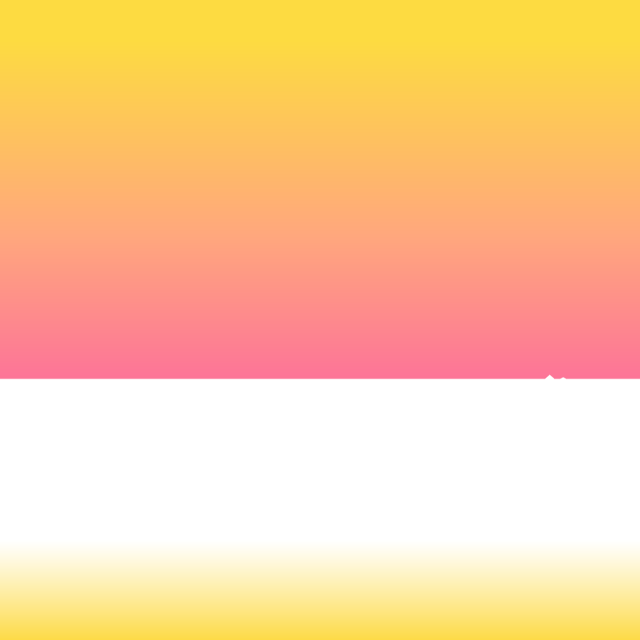
This background is drawn by a WebGL 1 fragment shader. Its source:

```glsl
precision highp float;
// A warm sunset gradient, yellow through orange to pink, above a white field
// that fades back to yellow at the foot. Two tiny white peaks break the
// horizon at the right. Built from linear ramps and a smoothed height line.

uniform vec2 u_resolution;

const vec3 YELLOW = vec3(0.992, 0.859, 0.255);
const vec3 ORANGE = vec3(1.0, 0.655, 0.49);
const vec3 PINK = vec3(0.99, 0.455, 0.595);
const vec3 WHITE = vec3(1.0);
const vec3 FOOT_YELLOW = vec3(0.992, 0.857, 0.28);

const float HORIZON = 0.408;
const float SKY_MIDDLE = 0.632;
const float SKY_TOP = 0.937;
const float FADE_TOP = 0.157;

// Position of v between two limits, clamped to 0..1
float ramp(float low, float high, float v) {
  return clamp((v - low) / (high - low), 0.0, 1.0);
}

vec3 skyColor(float y) {
  vec3 lower = mix(PINK, ORANGE, ramp(HORIZON, SKY_MIDDLE, y));
  return mix(lower, YELLOW, ramp(SKY_MIDDLE, SKY_TOP, y));
}

vec3 fieldColor(float y) {
  float fade = pow(ramp(FADE_TOP, 0.0, y), 1.1);
  return mix(WHITE, FOOT_YELLOW, fade);
}

// Height of a triangular peak above the horizon
float peak(float x, float center, float halfWidth, float height) {
  return height * max(0.0, 1.0 - abs(x - center) / halfWidth);
}

void main() {
  vec2 uv = gl_FragCoord.xy / u_resolution;
  float pixel = 1.0 / u_resolution.y;

  // Horizon line with its two small peaks
  float edge = HORIZON
    + peak(uv.x, 0.859, 0.0075, 0.0065)
    + peak(uv.x, 0.880, 0.005, 0.0025);

  float sky = smoothstep(-pixel, pixel, uv.y - edge);
  vec3 color = mix(fieldColor(uv.y), skyColor(uv.y), sky);
  gl_FragColor = vec4(color, 1.0);
}
```
